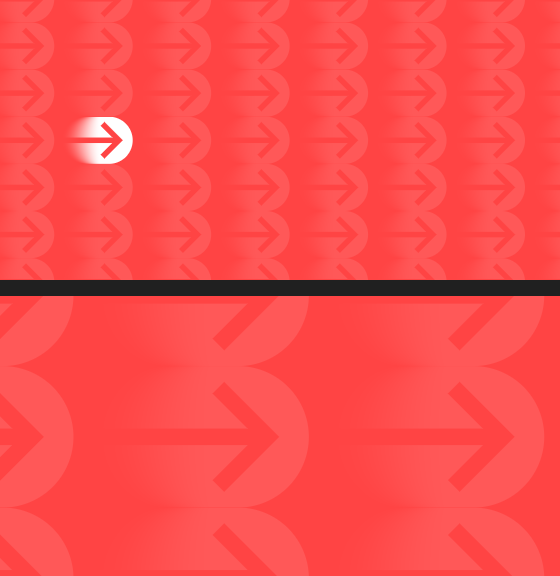
Top: the whole. Bottom: its middle third, enlarged.
Write a Shadertoy shader that draws this pattern.

```glsl
#define RADIUS 0.0842            // badge radius, canvas heights
#define PITCH vec2(3.328, 2.0)   // cell size, in radii
#define ANCHOR vec2(0.3897, 0.499) // round end of the bright badge, canvas heights
#define STROKE 0.117             // half width of the arrow lines, in radii
#define TIP 0.416                // x where the arrow lines meet
#define HEAD_LENGTH 0.983        // length of each arrowhead arm
#define FADE_END -0.34           // x where the trail becomes opaque
#define PALE_OPACITY 0.105
#define BASE_COLOR vec3(1.0, 0.268, 0.268)
#define BADGE_COLOR vec3(1.0)

float coverage(float dist, float pixel) {
    return clamp(0.5 - dist / pixel, 0.0, 1.0);
}

// Capsule from x = -2 to x = 1 with unit radius
float badgeDistance(vec2 p) {
    return length(vec2(p.x - clamp(p.x, -1.0, 0.0), p.y)) - 1.0;
}

float arrowDistance(vec2 p) {
    float shaft = max(abs(p.y) - STROKE, p.x - TIP);
    // Fold both arms onto one diagonal: x across, y along
    vec2 q = vec2(p.x - TIP, abs(p.y));
    vec2 arm = vec2(q.x + q.y, q.y - q.x) * sqrt(0.5);
    float head = max(abs(arm.x) - STROKE, arm.y - HEAD_LENGTH);
    return min(shaft, head);
}

// Opacity rising from the curved left end to the solid body
float trailOpacity(vec2 p) {
    float start = -1.0 - sqrt(max(1.0 - p.y * p.y, 0.0));
    return smoothstep(0.0, 1.0, (p.x - start) / (FADE_END - start));
}

void mainImage(out vec4 fragColor, in vec2 fragCoord) {
    float pixel = 1.0 / (RADIUS * iResolution.y);
    vec2 p = (fragCoord / iResolution.y - ANCHOR) / RADIUS;

    // Cells are centred on the middle of the badge
    vec2 middle = vec2(-0.5, 0.0);
    vec2 cell = floor((p - middle) / PITCH + 0.5);
    p -= cell * PITCH;

    // Badge with the arrow cut out
    float mask = coverage(badgeDistance(p), pixel) * trailOpacity(p);
    mask *= 1.0 - coverage(arrowDistance(p), pixel);

    // One cell is fully lit
    float opacity = cell == vec2(0.0) ? 1.0 : PALE_OPACITY;
    fragColor = vec4(mix(BASE_COLOR, BADGE_COLOR, mask * opacity), 1.0);
}
```
